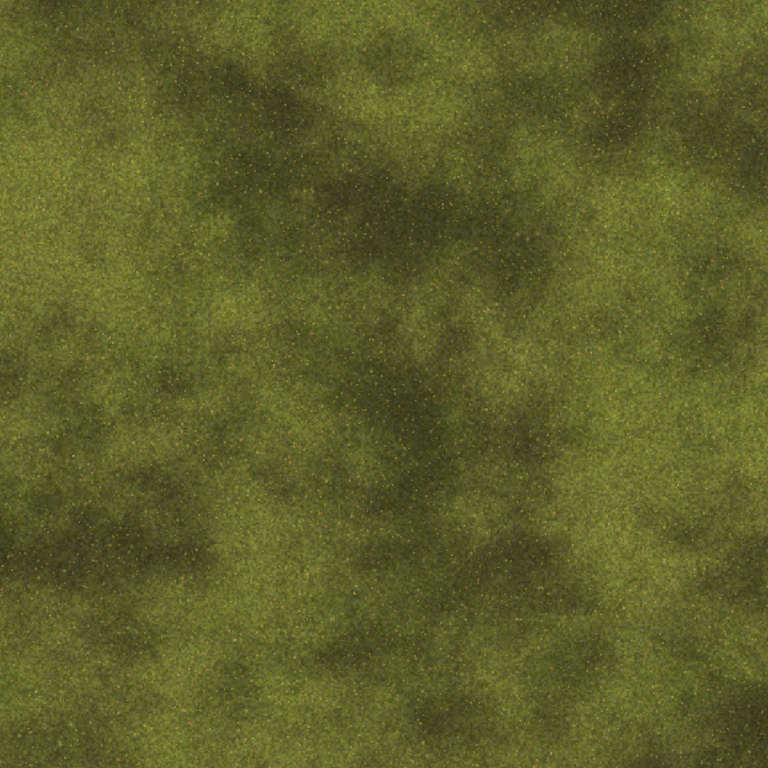
Reproduce this texture procedurally as a three.js fragment shader.

```glsl
// Mossy olive ground: soft cloudy patches, fine grain and scattered tan specks.
varying vec2 vUv;

// Sine-free hashes
float hash(vec2 p) {
  vec3 q = fract(vec3(p.xyx) * 0.1031);
  q += dot(q, q.yzx + 33.33);
  return fract((q.x + q.y) * q.z);
}

vec2 hash2(vec2 p) {
  return vec2(hash(p + 17.0), hash(p + 91.0));
}

float valueNoise(vec2 p) {
  vec2 cell = floor(p);
  vec2 f = fract(p);
  f = f * f * (3.0 - 2.0 * f);
  float low = mix(hash(cell), hash(cell + vec2(1.0, 0.0)), f.x);
  float high = mix(hash(cell + vec2(0.0, 1.0)), hash(cell + vec2(1.0, 1.0)), f.x);
  return mix(low, high, f.y);
}

// Layered noise, turned at each octave to hide the lattice
float clouds(vec2 p) {
  float sum = 0.0;
  float weight = 0.5;
  float total = 0.0;
  for (int i = 0; i < 6; i++) {
    sum += weight * valueNoise(p);
    total += weight;
    weight *= 0.64;
    p = mat2(1.6, 1.2, -1.2, 1.6) * p + 23.7;
  }
  return sum / total;
}

// Small soft specks, one at most per cell: x is coverage, y picks the hue
vec2 specks(vec2 p, float share) {
  vec2 cell = floor(p);
  vec2 offset = fract(p) - mix(vec2(0.27), vec2(0.73), hash2(cell));
  float angle = 6.283 * hash(cell + 5.0);
  offset = mat2(cos(angle), sin(angle), -sin(angle), cos(angle)) * offset;
  float size = mix(0.16, 0.27, hash(cell + 43.0));
  float dist = length(offset * vec2(1.0, 1.3));
  float shape = 1.0 - smoothstep(size * 0.4, size, dist);
  float present = step(hash(cell + 131.0), share);
  return vec2(shape * present * mix(0.3, 1.0, hash(cell + 67.0)), hash(cell + 211.0));
}

void main() {
  // Broad light and dark patches
  float patches = clouds(vUv * vec2(6.0, 7.0) + 3.0);
  float tone = smoothstep(0.2, 0.8, patches);
  vec3 darkMoss = vec3(0.25, 0.25, 0.12);
  vec3 lightMoss = vec3(0.45, 0.47, 0.19);
  vec3 color = mix(darkMoss, lightMoss, tone);

  // Slight drift between brown and green
  float hueDrift = clouds(vUv * 9.0 + 61.0) - 0.5;
  color += vec3(-0.02, 0.015, -0.02) * hueDrift;

  // Fine fibrous grain
  float grain = valueNoise(vUv * 290.0) * 0.5 + valueNoise(vUv.yx * 430.0 + 7.0) * 0.5;
  color *= 1.0 + 0.52 * (grain - 0.5);
  color.b += 0.09 * (valueNoise(vUv * 370.0 + 19.0) - 0.45);

  // Specks in turned layers, from yellow green to tan and rust
  for (int i = 0; i < 3; i++) {
    float layer = float(i);
    float turn = 0.4 + layer * 0.9;
    mat2 spin = mat2(cos(turn), sin(turn), -sin(turn), cos(turn));
    vec2 speck = specks(spin * vUv * (76.0 + 14.0 * layer) + 300.0 + 170.0 * layer, 0.25);
    vec3 hue = mix(vec3(0.56, 0.6, 0.2), vec3(0.68, 0.56, 0.3), smoothstep(0.2, 0.45, speck.y));
    hue = mix(hue, vec3(0.64, 0.44, 0.26), smoothstep(0.55, 0.85, speck.y));
    color = mix(color, hue * mix(0.85, 1.08, tone), speck.x * 0.85);
  }

  gl_FragColor = vec4(color, 1.0);
}
```
